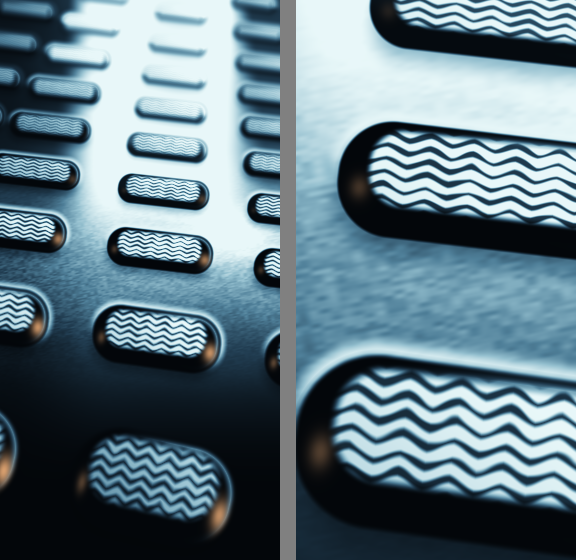
Left: the whole. Right: its middle third, enlarged.
A WebGL 2 fragment shader for this texture:

```glsl
#version 300 es
precision highp float;
// Raised oval studs with zigzag grips on a brushed steel sheet, receding out of focus.
uniform vec2 u_resolution;
out vec4 fragColor;

// Lengths are in canvas widths, with y measured downward from the top edge.
const vec3 BLACK = vec3(0.008, 0.018, 0.03);
const vec3 DEEP  = vec3(0.13, 0.24, 0.32);
const vec3 STEEL = vec3(0.31, 0.50, 0.60);
const vec3 PALE  = vec3(0.58, 0.75, 0.81);
const vec3 WHITE = vec3(0.91, 0.97, 0.975);
const vec3 WARM  = vec3(1.0, 0.73, 0.50);
const int ROWS = 10;
const float COLUMN_GAP = 0.29;     // share of the depth scale
const float STUD_WIDTH = 0.1225;   // half width, share of the depth scale
const float ZIG_PERIOD = 0.27;     // in stud half widths
const float GROOVE_GAP = 0.225;    // in stud half heights
const float ZIG_HEIGHT = 0.13;
const float GRAIN = 0.12;
const float CONTRAST = 0.65;

float hash(vec2 p) {
  vec3 h = fract(vec3(p.xyx) * 0.1031);
  h += dot(h, h.yzx + 33.33);
  return fract((h.x + h.y) * h.z);
}

float noise(vec2 p) {
  vec2 i = floor(p), f = fract(p);
  f = f * f * (3.0 - 2.0 * f);
  return mix(mix(hash(i), hash(i + vec2(1, 0)), f.x),
             mix(hash(i + vec2(0, 1)), hash(i + vec2(1, 1)), f.x), f.y);
}

float roundBox(vec2 p, vec2 size, float r) {
  vec2 e = abs(p) - size + r;
  return length(max(e, 0.0)) + min(max(e.x, e.y), 0.0) - r;
}

float cover(float d, float blur) { return 1.0 - smoothstep(-blur, blur, d); }

float spot(vec2 p, vec2 size) { p /= size; return exp(-dot(p, p)); }

vec3 toneRamp(float t) {
  t = clamp(t, 0.0, 1.0);
  t = mix(t, smoothstep(0.0, 1.0, t), CONTRAST) * 4.0;
  vec3 c = mix(BLACK, DEEP, min(t, 1.0));
  c = mix(c, STEEL, clamp(t - 1.0, 0.0, 1.0));
  c = mix(c, PALE, clamp(t - 2.0, 0.0, 1.0));
  return mix(c, WHITE, clamp(t - 3.0, 0.0, 1.0));
}

// Window reflection down the sheet, a softer middle sheen and a dark front
float sheetLight(vec2 p) {
  float soft = 0.04 + 0.11 * p.y;
  float beam = smoothstep(0.28 - soft, 0.29 + soft, p.x)
             * (1.0 - smoothstep(0.85 - soft, 0.86 + soft, p.x));
  beam *= 1.0 - 0.14 * spot(p - vec2(0.63, 0.1), vec2(0.10, 0.6));
  float fade = 1.0 - smoothstep(0.55, 0.98, p.y);
  float ambient = 0.27 * (1.0 - smoothstep(1.05, 1.75, p.y)) * mix(0.35, 1.0, smoothstep(0.0, 0.4, p.x));
  float sheen = mix(0.25, 0.42, p.x) * spot(vec2(0.0, p.y - 0.90), vec2(1.0, 0.27));
  float glare = 0.35 * spot(p - vec2(0.86, 0.84), vec2(0.16, 0.10));
  return 0.02 + ambient + sheen + glare + 0.82 * beam * fade;
}

// Paints one stud over the tone (x) and the warm reflection (y)
vec2 paintStud(vec2 paint, vec2 p, float row, float column, float pixel) {
  float fall = pow(0.49, row);
  vec2 c = vec2(0.547 + 0.0125 * row, 0.911 - 0.108 * row + 0.833 * fall);
  float halfWidth = STUD_WIDTH * (c.y + 0.65);
  float bend = column + 0.125 * (column * column - abs(column));
  c += bend * vec2(COLUMN_GAP * (c.y + 0.91), 0.07 + 0.09 * fall * fall);

  float tilt = 0.11 + 0.12 * fall * fall;
  vec2 q = mat2(cos(tilt), -sin(tilt), sin(tilt), cos(tilt)) * (p - c) / halfWidth;
  if (dot(q, q) > 5.0) return paint;
  float tall = 0.28 + 0.35 * fall;
  float v = q.y / tall;
  float blur = (pixel + 0.0012 + 0.0036 * max(row - 3.0, 0.0) + 0.008 * max(1.3 - row, 0.0)) / halfWidth;
  float seed = hash(vec2(row + 3.0, column + 7.0));
  float local = sheetLight(c);
  float far = smoothstep(2.0, 7.0, row);

  // Bright lip above, contact shadow below, dark skirt that opens to the light with distance
  float d = roundBox(q, vec2(1.0, tall), tall * 0.94);
  float upper = 1.0 - smoothstep(-0.5, 0.7, v - 0.4 * q.x);
  paint.x *= 1.0 - 0.35 * cover(roundBox(q - vec2(0.0, 0.10), vec2(1.0, tall), tall * 0.9), 0.12 + blur);
  float lip = cover(abs(d - 0.035) - 0.03, 0.04 + blur) * upper;
  paint.x = mix(paint.x, 1.0, lip * smoothstep(0.03, 0.3, local) * 0.9);
  float skirt = 0.02 + far * local * mix(0.9, 0.30, smoothstep(-0.3, 0.5, v));
  skirt += 0.7 * upper * cover(abs(d + 0.05) - 0.015, 0.03 + blur) * smoothstep(-0.6, 0.4, q.x);
  float body = cover(d, blur);
  paint = mix(paint, vec2(skirt, 0.0), body);

  // Cap with zigzag grooves, worn unevenly
  vec2 k = q - vec2(-0.02, -0.2 * tall);
  vec2 capSize = vec2(0.79 + 0.08 * far, (0.65 + 0.08 * far) * tall);
  float cap = cover(roundBox(k, capSize, 0.58 * tall), blur + 0.02);
  float zig = abs(fract(q.x / ZIG_PERIOD + seed) - 0.5) * 2.0;
  zig = mix(zig, smoothstep(0.0, 1.0, zig), 0.6);
  float wear = noise(q * 9.0 + 40.0 * seed);
  float line = abs(fract((v + ZIG_HEIGHT * zig) / GROOVE_GAP + 0.12 * wear) - 0.5) * 2.0;
  float soft = max(0.25, 1.6 * blur / (tall * GROOVE_GAP));
  float groove = smoothstep(0.62 - soft, 0.62 + soft, line + 0.4 * (wear - 0.5));
  float top = mix(0.66 - 0.22 * far, 1.03, smoothstep(0.0, 0.55, local)) + 0.1 * q.x - 0.10 * v;
  top *= 1.0 - mix(0.74, 0.12, far) * groove;
  paint.x = mix(paint.x, top, cap);

  // Warm lamps caught in the rounded ends
  float lamp = spot(q - vec2(0.86, 0.22 * tall), vec2(0.10, 0.30 * tall))
             + 0.4 * spot(q - vec2(-0.86, 0.2 * tall), vec2(0.06, 0.20 * tall));
  paint.y += lamp * body * (1.0 - smoothstep(1.0, 4.5, row)) * (0.7 + 0.3 * seed);
  return paint;
}

void main() {
  vec2 p = gl_FragCoord.xy / u_resolution.x;
  p.y = u_resolution.y / u_resolution.x - p.y;

  // Brushed sheet, sharpest near the focal row
  float focus = spot(vec2(0.0, p.y - 0.98), vec2(1.0, 0.24));
  vec2 brush = vec2(p.x - 0.2 * p.y, p.y + 0.2 * p.x) * vec2(75.0, 190.0);
  float light = sheetLight(p);
  light += GRAIN * focus * (noise(brush) + 0.5 * noise(brush * 0.47) - 0.75);
  light += 0.06 * (noise(p * vec2(5.0, 9.0)) - 0.5) * smoothstep(0.05, 0.3, light);

  // Studs from back to front
  vec2 paint = vec2(light, 0.0);
  for (int row = ROWS - 1; row >= 0; row--)
    for (int column = -2; column <= 1; column++)
      paint = paintStud(paint, p, float(row), float(column), 1.0 / u_resolution.x);

  vec3 color = mix(toneRamp(paint.x), WARM, clamp(paint.y, 0.0, 1.0) * 0.85);
  fragColor = vec4(color, 1.0);
}
```
